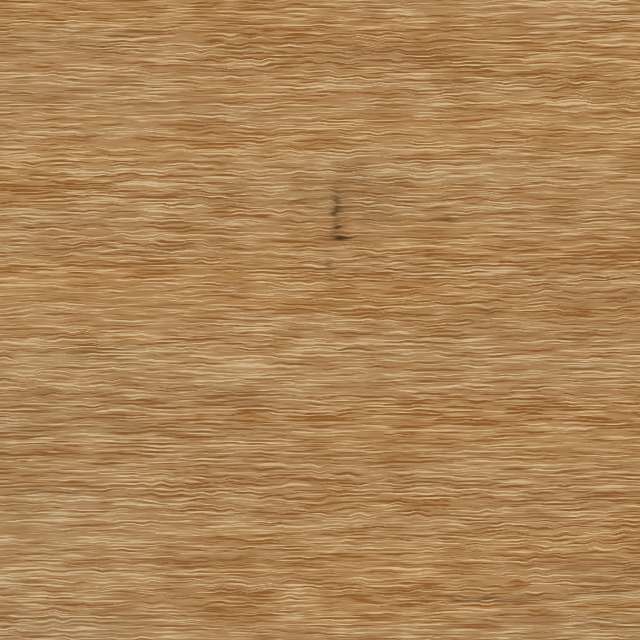
Write a Shadertoy shader that draws this texture.

```glsl
// Brushed tan wood veneer with fine horizontal grain and a small dark knot.

float hash(vec2 p) {
    return fract(sin(dot(p, vec2(127.1, 311.7))) * 43758.5453);
}

float noise(vec2 p) {
    vec2 cell = floor(p);
    vec2 f = fract(p);
    f = f * f * (3.0 - 2.0 * f);
    float low = mix(hash(cell), hash(cell + vec2(1, 0)), f.x);
    float high = mix(hash(cell + vec2(0, 1)), hash(cell + vec2(1, 1)), f.x);
    return mix(low, high, f.y);
}

// Noise centred on zero, stretched by a separate frequency per axis
float grain(vec2 p, float along, float across) {
    return noise(p * vec2(along, across) + across * 0.37) - 0.5;
}

// Crisp wavering lines, one per row, each fading in and out along its length
float strands(vec2 p, float rows, float along, float halfWidth) {
    float v = p.y * rows + 1.3 * noise(p * vec2(along, rows * 0.4) + rows);
    float row = floor(v);
    float gate = noise(vec2(p.x * along + 90.0 * hash(vec2(row, rows)), row));
    float width = halfWidth * smoothstep(0.25, 0.7, gate);
    float d = abs(fract(v) - 0.5);
    return (1.0 - smoothstep(width - 0.1, width + 0.1, d)) * smoothstep(0.3, 0.5, gate);
}

// Soft elliptical stain
float smudge(vec2 p, vec2 centre, vec2 size) {
    vec2 d = (p - centre) / size;
    return exp(-dot(d, d));
}

void mainImage(out vec4 fragColor, in vec2 fragCoord) {
    vec2 p = fragCoord / iResolution.y;

    // Nearly straight fibres, with tight ripples in some bands
    float ripple = smoothstep(0.5, 0.85, noise(p * vec2(2.0, 13.0) + 5.0));
    vec2 q = p;
    q.y += 0.008 * grain(p, 2.0, 2.0) + 0.002 * grain(p, 14.0, 9.0);
    q.y += (0.002 + 0.0025 * ripple) * grain(p, 65.0, 80.0);

    // Tone from broad bands down to single fibres
    float tone = 0.47;
    tone += 0.20 * grain(q, 0.7, 7.0);
    tone += 0.17 * grain(q, 1.4, 28.0);
    tone += 0.16 * grain(q, 4.0, 80.0);
    tone += 0.16 * grain(q, 11.0, 170.0);
    tone += 0.22 * grain(q, 22.0, 300.0);
    tone += 0.34 * grain(q, 40.0, 450.0);

    // Brown gaps, deeper in the darker bands, under thin pale brushed lines
    float depth = 0.18 + 0.26 * noise(q * vec2(1.5, 17.0));
    tone -= depth * strands(q, 175.0, 20.0, 0.26);
    tone -= 0.5 * depth * strands(q, 120.0, 30.0, 0.2);
    tone += 0.36 * strands(q, 160.0, 15.0, 0.2);
    tone += 0.28 * strands(q, 215.0, 24.0, 0.22);

    vec3 umber = vec3(0.55, 0.355, 0.175);
    vec3 tan_ = vec3(0.68, 0.52, 0.34);
    vec3 cream = vec3(0.82, 0.71, 0.545);
    vec3 wood = mix(umber, tan_, smoothstep(-0.08, 0.52, tone));
    wood = mix(wood, cream, smoothstep(0.42, 1.08, tone));

    // Slow drift between reddish and greyish wood
    float drift = grain(q, 1.6, 11.0) + 0.6 * grain(q, 4.0, 50.0);
    wood += vec3(0.012, -0.002, -0.016) * drift * 2.0;

    // Knot: dark core, upright crack and faint shadow, cut up by the fibres
    vec2 k = p + 0.012 * vec2(grain(p, 30.0, 60.0), grain(p, 40.0, 25.0));
    k.x += 0.012 * grain(p, 20.0, 300.0);
    float fibres = smoothstep(0.3, 0.65, noise(q * vec2(45.0, 330.0)));
    float stain = 0.9 * smudge(k, vec2(0.535, 0.627), vec2(0.02, 0.006));
    stain += 0.55 * smudge(k, vec2(0.527, 0.665), vec2(0.006, 0.035));
    stain += 0.5 * smudge(k, vec2(0.525, 0.64), vec2(0.007, 0.015));
    stain += 0.35 * smudge(k, vec2(0.516, 0.585), vec2(0.007, 0.02));
    stain += 0.16 * smudge(k, vec2(0.56, 0.68), vec2(0.07, 0.08));

    // Long dark streak and scattered faint flecks
    stain += 0.45 * smudge(k, vec2(0.76, 0.063), vec2(0.08, 0.004));
    for (float i = 0.0; i < 5.0; i++) {
        vec2 spot = vec2(hash(vec2(i, 3.0)), hash(vec2(i, 8.0)));
        stain += 0.3 * smudge(k, spot, vec2(0.012, 0.005));
    }
    stain = min(stain, 1.0) * (0.3 + 0.7 * fibres);
    wood = mix(wood, vec3(0.22, 0.14, 0.07), 0.9 * stain);

    // Pale wood beside the knot
    wood += 0.06 * smudge(k, vec2(0.552, 0.645), vec2(0.01, 0.022));

    fragColor = vec4(wood, 1.0);
}
```
